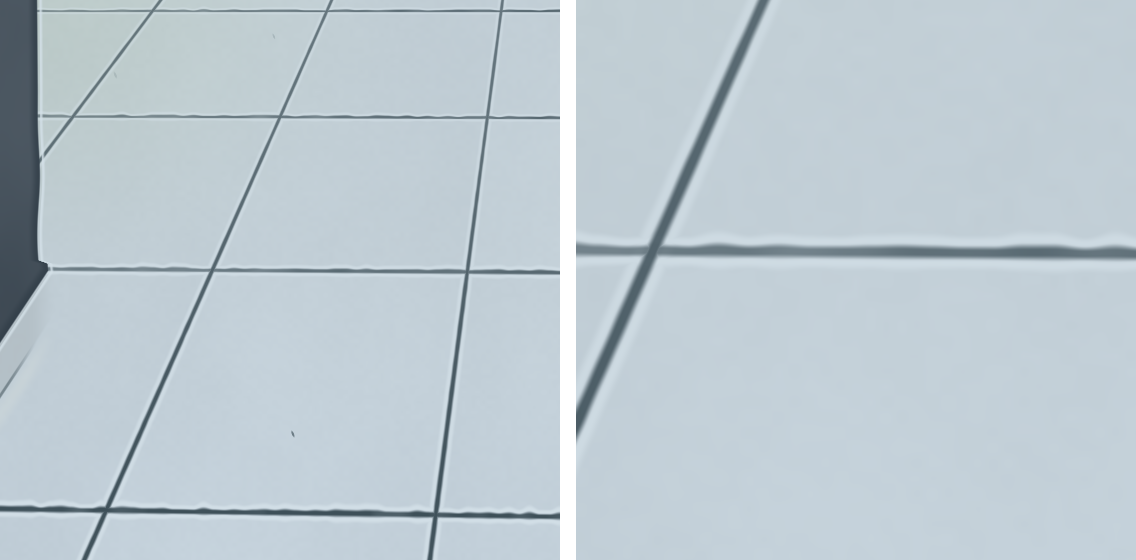
Left, the full canvas; right, a detail of the centre.
Write a three.js fragment shader that draws this texture.

```glsl
// Pale floor tiles receding in perspective, with dark grout and a slate pillar on the left.
#define VANISH vec2(1.0247, -0.978)  // where the columns meet, y measured down
#define COLUMN_START 0.130
#define COLUMN_STEP 0.312
#define HORIZON 1.0156
#define ROW_START 0.966
#define ROW_STEP 0.1494
#define ROW_TILT 0.015
#define TILE_COLOR vec3(0.76, 0.81, 0.84)
#define RIM_COLOR vec3(0.83, 0.88, 0.91)
#define GROUT_COLOR vec3(0.24, 0.31, 0.345)
#define PILLAR_COLOR vec3(0.30, 0.345, 0.385)

varying vec2 vUv;

float hash(vec2 p) {
  return fract(sin(dot(p, vec2(127.1, 311.7))) * 43758.5453);
}

float noise(vec2 p) {
  vec2 i = floor(p), f = fract(p);
  f = f * f * (3.0 - 2.0 * f);
  return mix(mix(hash(i), hash(i + vec2(1.0, 0.0)), f.x),
             mix(hash(i + vec2(0.0, 1.0)), hash(i + vec2(1.0, 1.0)), f.x), f.y);
}

float fbm(vec2 p) {
  float sum = 0.0, amp = 0.5;
  for (int i = 0; i < 4; i++) {
    sum += amp * noise(p);
    p = p * 2.03 + 7.1;
    amp *= 0.5;
  }
  return sum;
}

// Signed offset from the nearest whole number
float toLine(float t) {
  return fract(t + 0.5) - 0.5;
}

float groove(float dist, float w) {
  return 1.0 - smoothstep(0.3 * w, 1.35 * w, dist);
}

float rim(float dist, float w) {
  return smoothstep(0.9 * w, 1.6 * w, dist) * (1.0 - smoothstep(1.8 * w, 3.2 * w, dist));
}

// Small slanted mark on a tile
float chip(vec2 p, vec2 center, float size) {
  vec2 q = p - center;
  q.x -= 0.35 * q.y;
  return 1.0 - smoothstep(0.4, 1.3, length(q / vec2(0.4, 1.0)) / size);
}

void main() {
  vec2 p = vec2(vUv.x, 1.0 - vUv.y);
  float wobble = noise(p * vec2(55.0, 9.0)) - 0.5;

  // Floor coordinates counted in tiles
  float depth = p.y - VANISH.y;
  float slope = (VANISH.x - p.x) / depth;
  float column = (slope - COLUMN_START) / COLUMN_STEP;
  float tilted = p.y * (1.0 - ROW_TILT * (p.x - 0.52)) + HORIZON;
  float row = (ROW_START - 1.0 / tilted) / ROW_STEP;

  // Distances to the joints in canvas units
  float columnDist = abs(toLine(column)) * COLUMN_STEP * depth / sqrt(1.0 + slope * slope);
  columnDist += 0.0006 * (noise(p * 60.0) - 0.5);
  float rowDist = abs(toLine(row) * ROW_STEP * tilted * tilted + 0.0016 * wobble);

  // Tile surface: slight tone per tile, soft stains, greener far corner
  vec3 color = TILE_COLOR;
  color += 0.010 * (hash(floor(vec2(column, row)) + 3.0) - 0.5);
  color += 0.035 * (fbm(p * vec2(4.0, 3.0)) - 0.47);
  color += 0.008 * (noise(p * 110.0) - 0.5);
  float corner = 1.0 - smoothstep(0.0, 0.75, length(p * vec2(0.9, 1.3)));
  color += corner * vec3(-0.015, -0.008, -0.045);
  color += vec3(0.004, 0.006, 0.014) * smoothstep(0.3, 1.0, p.y);

  // Joints: light rims first, then grout that fades with distance
  float near = smoothstep(0.0, 0.95, p.y);
  float columnWidth = mix(0.0030, 0.0050, near);
  float rowWidth = mix(0.0023, 0.0056, near) * (1.0 + 0.5 * wobble);
  float columnFade = mix(0.70, 0.98, near);
  float rowFade = mix(0.50 + 0.25 * p.x, 1.0, smoothstep(0.35, 0.9, p.y));
  rowFade *= 0.85 + 0.3 * noise(p * vec2(28.0, 5.0));
  float rims = max(rim(columnDist, columnWidth) * 0.75, rim(rowDist, rowWidth) * 0.85);
  color = mix(color, RIM_COLOR, rims * mix(0.55, 1.0, near));
  float grout = max(groove(columnDist, columnWidth) * columnFade,
                    groove(rowDist, rowWidth) * min(rowFade, 1.0));
  color = mix(color, GROUT_COLOR, grout);

  // Small marks
  color = mix(color, GROUT_COLOR, 0.65 * chip(p, vec2(0.523, 0.775), 0.006));
  color = mix(color, GROUT_COLOR, 0.18 * chip(p, vec2(0.489, 0.065), 0.005));
  color = mix(color, GROUT_COLOR, 0.15 * chip(p, vec2(0.206, 0.134), 0.006));

  // Pale skirting along the foot of the pillar
  float foot = (p.y + 1.5 * p.x - 0.612) / 1.8;
  float reach = (1.0 - smoothstep(0.045, 0.105, p.x)) * smoothstep(0.475, 0.50, p.y);
  float strip = 1.0 - smoothstep(0.049, 0.055, foot);
  color = mix(color, vec3(0.69, 0.735, 0.76), 0.75 * strip * reach);
  float glow = 1.0 - smoothstep(0.0, 0.022, abs(foot - 0.072));
  color = mix(color, vec3(0.80, 0.84, 0.85), 0.6 * glow * reach);
  float seam = groove(abs(foot - 0.053), 0.003) * (1.0 - smoothstep(0.01, 0.07, p.x));
  color = mix(color, vec3(0.40, 0.46, 0.49), 0.8 * seam);

  // Pillar with an uneven side and a slanted foot
  float side = 0.066 + 0.008 * p.y + 0.003 * sin(p.y * 26.0) * smoothstep(0.15, 0.35, p.y);
  side += 0.016 * smoothstep(0.464, 0.472, p.y);
  float pillar = max(p.x - side, foot);
  color = mix(color, RIM_COLOR, 0.8 * rim(max(pillar, 0.0), 0.0035));
  vec3 slate = PILLAR_COLOR + 0.03 * (fbm(p * vec2(12.0, 6.0)) - 0.5);
  slate -= 0.05 * smoothstep(0.2, 0.6, p.y);
  slate = mix(slate, vec3(0.19, 0.24, 0.28), 0.75 * smoothstep(-0.018, -0.002, pillar));
  color = mix(slate, color, smoothstep(-0.0015, 0.002, pillar));

  gl_FragColor = vec4(color, 1.0);
}
```
